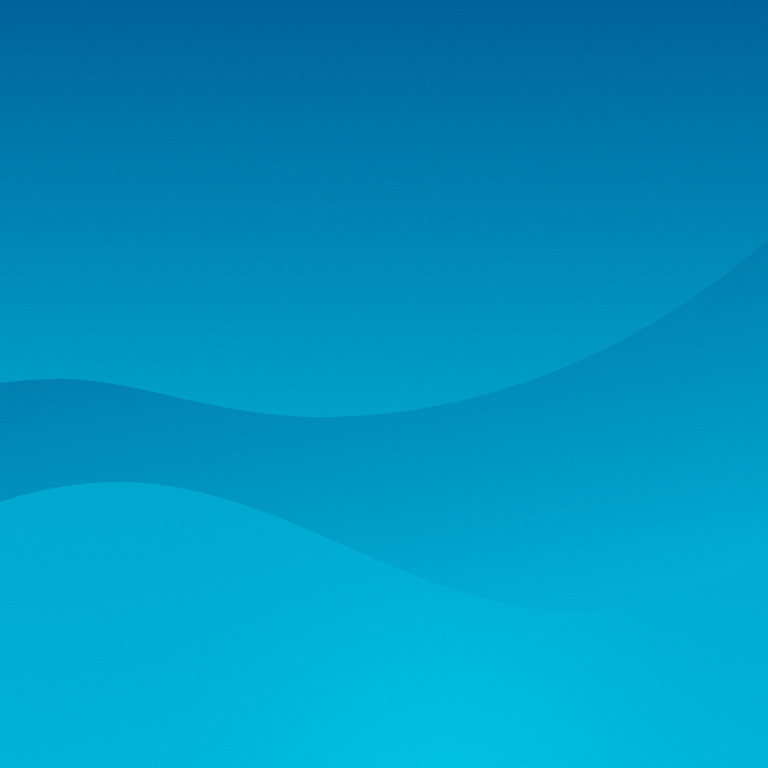
Reproduce this background procedurally as a WebGL 1 fragment shader.

```glsl
precision highp float;

uniform vec2 u_resolution;

// Layer colours
const vec3 SKY_TOP = vec3(0.0, 0.388, 0.608);
const vec3 SKY_LOW = vec3(0.0, 0.630, 0.785);
const vec3 MID_TOP = vec3(0.0, 0.502, 0.690);
const vec3 MID_LOW = vec3(0.0, 0.677, 0.828);
const vec3 FRONT_TOP = vec3(0.0, 0.655, 0.810);
const vec3 FRONT_LOW = vec3(0.0, 0.700, 0.842);
const vec3 GLOW = vec3(0.0, 0.055, 0.035);

// Gradient placement, as heights above the bottom edge
const float SKY_END = 0.46;
const float MID_START = 0.50;
const float MID_END = 0.10;
const float MID_TILT = 0.17;
const float FRONT_START = 0.37;
const vec2 GLOW_CENTER = vec2(0.58, 0.0);
const float GLOW_RADIUS = 0.245;

const float GRAIN_CELLS = 512.0;
const float GRAIN_STRENGTH = 0.008;

// Wave knots: position, height, slope
const vec3 BACK_A = vec3(0.000, 0.5013, 0.13);
const vec3 BACK_B = vec3(0.078, 0.5065, 0.00);
const vec3 BACK_C = vec3(0.234, 0.4818, -0.23);
const vec3 BACK_D = vec3(0.417, 0.4570, 0.00);
const vec3 BACK_E = vec3(0.729, 0.5195, 0.40);
const vec3 BACK_F = vec3(1.000, 0.6875, 0.85);

const vec3 FRONT_A = vec3(0.000, 0.3464, 0.33);
const vec3 FRONT_B = vec3(0.156, 0.3724, 0.00);
const vec3 FRONT_C = vec3(0.417, 0.3034, -0.44);
const vec3 FRONT_D = vec3(0.742, 0.2044, 0.00);
const vec3 FRONT_E = vec3(1.000, 0.2786, 0.63);

// Cubic Hermite span between two knots
float span(float x, vec3 a, vec3 b) {
  float w = b.x - a.x;
  float t = (x - a.x) / w;
  float s = 1.0 - t;
  return s * s * ((1.0 + 2.0 * t) * a.y + t * w * a.z)
       + t * t * ((1.0 + 2.0 * s) * b.y - s * w * b.z);
}

float backWave(float x) {
  if (x < BACK_B.x) return span(x, BACK_A, BACK_B);
  if (x < BACK_C.x) return span(x, BACK_B, BACK_C);
  if (x < BACK_D.x) return span(x, BACK_C, BACK_D);
  if (x < BACK_E.x) return span(x, BACK_D, BACK_E);
  return span(x, BACK_E, BACK_F);
}

float frontWave(float x) {
  if (x < FRONT_B.x) return span(x, FRONT_A, FRONT_B);
  if (x < FRONT_C.x) return span(x, FRONT_B, FRONT_C);
  if (x < FRONT_D.x) return span(x, FRONT_C, FRONT_D);
  return span(x, FRONT_D, FRONT_E);
}

// Smooth coverage of the area below a wave
float below(float height, float y, float pixel) {
  return smoothstep(-pixel, pixel, height - y);
}

// Progress from one height down to another
float descend(float y, float start, float end) {
  return clamp((start - y) / (start - end), 0.0, 1.0);
}

float hash(vec2 p) {
  vec3 q = fract(p.xyx * 0.1031);
  q += dot(q, q.yzx + 33.33);
  return fract((q.x + q.y) * q.z);
}

void main() {
  vec2 uv = gl_FragCoord.xy / u_resolution;
  float pixel = 0.7 / u_resolution.y;

  vec3 sky = mix(SKY_TOP, SKY_LOW, descend(uv.y, 1.0, SKY_END));

  // The middle layer brightens downward and slightly to the right
  float tilted = uv.y - MID_TILT * uv.x;
  vec3 middle = mix(MID_TOP, MID_LOW, descend(tilted, MID_START, MID_END));

  // The front layer carries a soft glow at its base
  vec2 fromGlow = (uv - GLOW_CENTER) / GLOW_RADIUS;
  vec3 front = mix(FRONT_TOP, FRONT_LOW, descend(uv.y, FRONT_START, 0.0));
  front += GLOW * exp(-dot(fromGlow, fromGlow));

  vec3 color = mix(sky, middle, below(backWave(uv.x), uv.y, pixel));
  color = mix(color, front, below(frontWave(uv.x), uv.y, pixel));

  // Fine grain
  color += GRAIN_STRENGTH * (hash(floor(uv * GRAIN_CELLS)) - 0.5);
  gl_FragColor = vec4(clamp(color, 0.0, 1.0), 1.0);
}
```
